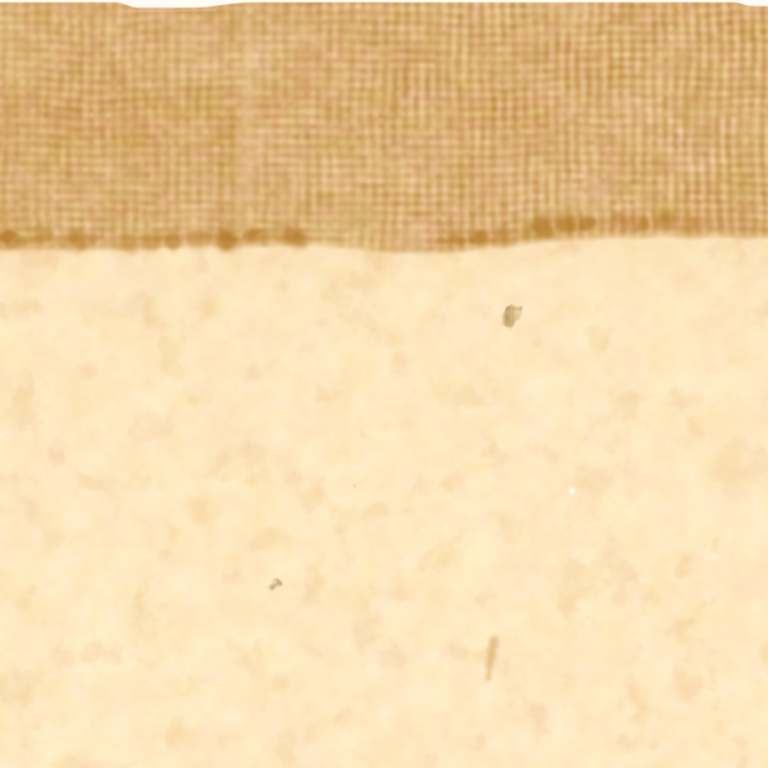
A WebGL 1 fragment shader for this texture:

```glsl
precision highp float;

uniform vec2 u_resolution;

float hash(vec2 p) {
  vec3 q = fract(p.xyx * vec3(0.1031, 0.1030, 0.0973));
  q += dot(q, q.yzx + 33.33);
  return fract((q.x + q.y) * q.z);
}

float noise(vec2 p) {
  vec2 i = floor(p), f = fract(p);
  f = f * f * (3.0 - 2.0 * f);
  return mix(mix(hash(i), hash(i + vec2(1.0, 0.0)), f.x),
             mix(hash(i + vec2(0.0, 1.0)), hash(i + 1.0), f.x), f.y);
}

float fbm(vec2 p) {
  float sum = 0.0, amp = 0.5;
  for (int i = 0; i < 4; i++) {
    sum += amp * noise(p);
    p = mat2(0.8, 0.6, -0.6, 0.8) * p * 2.03 + 17.3;
    amp *= 0.5;
  }
  return sum / 0.9375;
}

float segment(vec2 p, vec2 a, vec2 b) {
  vec2 ab = b - a;
  return length(p - a - ab * clamp(dot(p - a, ab) / dot(ab, ab), 0.0, 1.0));
}

float cover(float d, float soft) {
  return 1.0 - smoothstep(-soft, soft, d);
}

float bump(float x, float center, float width) {
  float t = (x - center) / width;
  return exp(-t * t);
}

float hemHeight(float x) {
  return 0.676 + 0.006 * smoothstep(0.1, 0.35, x) - 0.009 * smoothstep(0.42, 0.53, x)
       + 0.020 * smoothstep(0.54, 0.8, x) + 0.004 * (noise(vec2(x * 30.0, 3.0)) - 0.5);
}

vec3 paperColor(vec2 p, float hem) {
  float mottle = 0.55 * fbm(p * 30.0 + 4.0) + 0.45 * fbm(p * 62.0 + 31.0) - 0.5;
  float blush = smoothstep(0.55, 0.8, fbm(p * 27.0 + 60.0));
  float hue = fbm(p * 40.0 + 70.0) - 0.5;
  vec3 col = vec3(1.0, 0.914, 0.757) - vec3(0.025, 0.09, 0.14) * mottle;
  col -= vec3(0.018, 0.04, 0.055) * blush;
  col += vec3(0.0, -0.012, 0.045) * hue;
  col -= vec3(0.012, 0.028, 0.04) * exp(-max(hem - p.y, 0.0) * 14.0);
  return col - vec3(0.004, 0.01, 0.015) * bump(p.x, 0.29, 0.03) * smoothstep(0.2, 0.5, p.y);
}

vec3 clothColor(vec2 p) {
  vec2 warp = vec2(fbm(p * 12.0), fbm(p * 8.0 + 50.0)) - 0.5;
  vec2 thread = (p + warp * vec2(0.009, 0.013)) * vec2(71.0, 82.0);
  vec2 weave = cos(6.28318 * thread);
  float upright = mix(0.5, 0.8, smoothstep(0.35, 0.65, p.x));
  upright *= 0.35 + 1.3 * noise(p * vec2(35.0, 28.0));
  float across = 0.2 + 0.8 * noise(p * vec2(32.0, 38.0) + 40.0);
  float relief = weave.x * upright + weave.y * across * 0.75;
  float stain = fbm(p * vec2(20.0, 22.0) + 9.0) - 0.5;
  float slub = noise(p * vec2(70.0, 82.0)) + noise(p * vec2(135.0, 140.0) + 8.0) - 1.0;
  float hue = noise(p * vec2(50.0, 55.0) + 90.0) - 0.5;
  float fold = bump(p.x, 0.322, 0.012);
  vec3 col = vec3(0.853, 0.687, 0.457);
  col += vec3(0.034, 0.046, 0.058) * relief * (1.0 - 0.6 * fold);
  col -= vec3(0.05, 0.085, 0.13) * stain;
  col += vec3(0.045, 0.055, 0.07) * slub;
  col += vec3(0.022, -0.014, 0.045) * hue;
  col -= vec3(0.012, 0.02, 0.035) * bump(p.y, 0.84, 0.05) * (1.0 - smoothstep(0.2, 0.4, p.x));
  col += vec3(0.02, 0.035, 0.05) * bump(p.y, 0.7, 0.035) * bump(p.x, 0.46, 0.08);
  return col + vec3(0.025, 0.04, 0.055) * fold;
}

float stainHeight(float x) {
  float left = 0.687 + 0.006 * smoothstep(0.1, 0.35, x);
  float right = 0.686 + 0.026 * smoothstep(0.57, 0.8, x) - 0.009 * smoothstep(0.84, 0.94, x);
  return mix(left, right, step(0.48, x));
}

float stainPresence(float x) {
  return 1.0 - smoothstep(0.395, 0.415, x)
       + smoothstep(0.555, 0.58, x) * (1.0 - 0.7 * smoothstep(0.84, 0.92, x));
}

// Overlapping irregular dabs, one per cell along the hem
float hemStain(vec2 p) {
  float cells = 28.0, total = 0.0;
  float cell = floor(p.x * cells);
  vec2 torn = p + 0.009 * (vec2(noise(p * 75.0), noise(p * 75.0 + 20.0)) - 0.5);
  for (int i = -1; i <= 1; i++) {
    float id = cell + float(i);
    float x = (id + 0.2 + 0.6 * hash(vec2(id, 5.0))) / cells;
    float y = stainHeight(x) + 0.010 * (hash(vec2(id, 9.0)) - 0.5);
    float size = mix(0.008, 0.014, hash(vec2(id, 13.0)));
    vec2 q = (torn - vec2(x, y)) * vec2(0.75, 1.0) / size;
    float weight = 0.5 + 0.4 * hash(vec2(id, 21.0));
    total = max(total, weight * exp(-pow(dot(q, q), 1.5)));
  }
  float patchy = smoothstep(0.15, 0.75, noise(vec2(p.x * 42.0, 6.0)));
  float band = 0.55 * patchy * bump(torn.y, stainHeight(p.x) - 0.003, 0.007);
  return stainPresence(p.x) * max(total, band);
}

void main() {
  vec2 p = gl_FragCoord.xy / u_resolution;
  float hem = hemHeight(p.x);
  vec3 col = mix(clothColor(p), paperColor(p, hem), cover(p.y - hem, 0.007));

  // Brown deposits along the hem
  col = mix(col, vec3(0.69, 0.46, 0.13), 0.9 * hemStain(p));
  col = mix(col, vec3(0.84, 0.68, 0.40), 0.2 * bump(p.y, hem + 0.003, 0.005));

  // Specks and a short fiber on the paper
  float rough = noise(p * 150.0) - 0.5;
  vec2 f = p - vec2(0.665, 0.588);
  float flake = max(abs(f.x) - 0.013, abs(f.y - 0.3 * f.x) + 0.5 * abs(f.x) - 0.014) + 0.005 * rough;
  col = mix(col, vec3(0.78, 0.68, 0.46) + 0.26 * rough, 0.85 * cover(flake, 0.003));
  float chip = segment(p, vec2(0.355, 0.235), vec2(0.362, 0.241)) - 0.004 + 0.006 * rough;
  col = mix(col, vec3(0.72, 0.63, 0.46), 0.8 * cover(chip, 0.003));
  float fiber = segment(p, vec2(0.643, 0.166), vec2(0.635, 0.117));
  fiber -= mix(0.002, 0.006, smoothstep(0.11, 0.16, p.y)) + 0.003 * rough;
  col = mix(col, vec3(0.89, 0.73, 0.50), 0.85 * cover(fiber, 0.006));
  col = mix(col, vec3(1.0, 0.99, 0.95), cover(length(p - vec2(0.745, 0.361)) - 0.004, 0.003));
  col = mix(col, vec3(0.88, 0.73, 0.54), 0.5 * cover(length(p - vec2(0.462, 0.368)) - 0.002, 0.002));

  // Bare margin and loose thread at the top
  float notch = smoothstep(0.15, 0.18, p.x) * (1.0 - smoothstep(0.25, 0.33, p.x));
  float margin = 0.997 - 0.007 * notch - 0.005 * smoothstep(0.955, 0.98, p.x);
  col = mix(col, vec3(1.0, 0.99, 0.97), cover(margin - p.y, 0.002));
  float strand = segment(p, vec2(0.16, 0.985), vec2(0.28, 0.987));
  col = mix(col, vec3(0.93, 0.70, 0.62), 0.7 * cover(strand - 0.001, 0.0015));

  gl_FragColor = vec4(clamp(col, 0.0, 1.0), 1.0);
}
```
